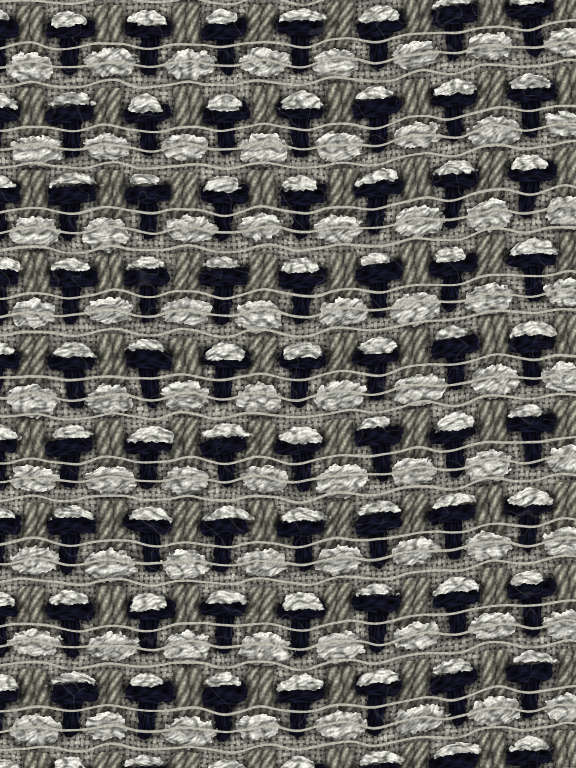
A Shadertoy shader for this texture:

```glsl
// Boucle tweed: rows of navy T-shaped floats, pale curly slubs and plied grey yarn
// over an open gauze ground. Each yarn has its own offset lattice with random jitter;
// yarns are stacked back to front with soft contact shadows and gradient-noise fibres.

const vec2 REPEATS = vec2(7.53, 9.25);   // repeats across and down
const float ROW = 1.085;                 // row pitch, in column pitches
const vec3 NAVY = vec3(0.065, 0.065, 0.115);
const vec3 GREY = vec3(0.60, 0.59, 0.53);
const vec3 PALE = vec3(0.90, 0.90, 0.86);
const vec3 GAUZE = vec3(0.69, 0.68, 0.63);
const vec3 SHADE = vec3(0.25, 0.24, 0.23);

vec2 hash2(vec2 p) {
    vec3 q = fract(vec3(p.xyx) * vec3(0.1031, 0.1030, 0.0973));
    q += dot(q, q.yzx + 33.33);
    return fract((q.xx + q.yz) * q.zy);
}

float corner(vec2 i, vec2 f) {
    float a = 6.2832 * hash2(i).x;
    return dot(vec2(cos(a), sin(a)), f);
}

float noise(vec2 p) {
    vec2 i = floor(p), f = p - i, u = f * f * f * (f * (f * 6.0 - 15.0) + 10.0);
    vec2 e = vec2(0.0, 1.0);
    return mix(mix(corner(i, f), corner(i + e.yx, f - e.yx), u.x),
               mix(corner(i + e, f - e), corner(i + e.yy, f - e.yy), u.x), u.y);
}

vec2 rotate(vec2 p, float a) {
    float c = cos(a), s = sin(a);
    return vec2(c * p.x - s * p.y, s * p.x + c * p.y);
}

// Position inside the nearest lattice cell, jittered; rnd is unique to that cell
vec2 cellAt(vec2 g, vec2 offset, float jitter, out vec2 rnd) {
    vec2 pitch = vec2(1.0, ROW), s = (g - offset) / pitch;
    vec2 id = floor(s + 0.5);
    rnd = hash2(id + 17.0 + offset * 40.0);
    return (s - id) * pitch - jitter * (rnd - 0.5);
}

float ellipse(vec2 p, vec2 r) {
    return (length(p / r) - 1.0) * min(r.x, r.y);
}

float roundBox(vec2 p, vec2 r, float k) {
    vec2 q = abs(p) - r + k;
    return length(max(q, 0.0)) + min(max(q.x, q.y), 0.0) - k;
}

// Lays a yarn with edge distance d over the cloth, darkening what lies around it
vec3 lay(vec3 under, vec3 yarn, float d, float shadow, float px) {
    under *= 1.0 - shadow * (1.0 - smoothstep(0.0, 0.09, d));
    return mix(under, yarn, 1.0 - smoothstep(-px, px, d));
}

vec3 gauze(vec2 g) {
    vec2 t = g * 13.0 + 0.9 * vec2(noise(g * 2.3), noise(g * 2.1 + 9.0));
    vec2 thread = 1.0 - smoothstep(0.17, 0.45, abs(fract(t) - 0.5));
    float over = mod(floor(t.x) + floor(t.y), 2.0);
    float lit = max(thread.x * (0.68 + 0.32 * over), thread.y * (1.0 - 0.32 * over));
    return mix(SHADE, GAUZE, lit) * (1.0 + 0.35 * noise(g * 5.0));
}

vec3 navyYarn(vec2 p, vec2 grain) {
    return NAVY * (1.0 + 1.3 * noise(p * grain));
}

// Two plies side by side, each with slanting strands
vec3 pliedYarn(vec2 p, float phase) {
    float ply = fract(p.x / 0.19) - 0.5;
    float strand = 0.5 + 0.5 * cos(6.2832 * (p.y * 5.5 + ply * 1.7 + phase));
    float round_ = 1.0 - 1.8 * ply * ply;
    return GREY * (0.60 + 0.55 * strand) * round_ * (1.0 + 0.3 * noise(p * 28.0));
}

// Glossy curls: lumps parted by dark creases, combed with filaments
vec3 curlyYarn(vec2 p, vec2 g, float angle) {
    vec2 q = rotate(p, angle) + 0.06 * noise(g * 6.0);
    float lump = smoothstep(0.0, 0.22, abs(noise(g * vec2(4.5, 6.5) + angle)));
    float filament = noise(q * vec2(7.0, 27.0) + g * 3.0);
    return PALE * clamp(0.61 + 0.33 * lump + 0.45 * filament - 0.6 * p.y, 0.3, 1.08);
}

void mainImage(out vec4 fragColor, in vec2 fragCoord) {
    vec2 uv = fragCoord / iResolution.xy;
    float px = 0.7 * REPEATS.x / iResolution.x;
    vec2 g = vec2(uv.x, 1.0 - uv.y) * REPEATS * vec2(1.0, ROW) + vec2(0.06, -0.37);
    g.y += 0.28 * smoothstep(0.5, 1.0, uv.x);              // cloth pulled up at right
    g += 0.05 * vec2(noise(g * 0.7), noise(g * 0.7 + 5.0));
    float frayed = 0.035 * noise(g * 9.0) + 0.018 * noise(g * 24.0);
    vec2 rnd, p;
    vec3 col = gauze(g);

    // Navy stem, tapering downward
    p = rotate(cellAt(g, vec2(0.0, 0.30), 0.06, rnd), 0.25 * (rnd.x - 0.5));
    float stem = roundBox(p, vec2(0.115 - 0.07 * p.y, 0.30), 0.09) + frayed;
    col = lay(col, navyYarn(p, vec2(30.0, 8.0)), stem, 0.45, px);

    // Plied grey yarn between the bars
    p = cellAt(g, vec2(0.5, 0.0), 0.06, rnd);
    p.x += 0.03 * sin(p.y * 6.0 + rnd.x * 6.0);
    col = lay(col, pliedYarn(p, rnd.y), roundBox(p, vec2(0.19, 0.32), 0.1) + 0.5 * frayed, 0.4, px);

    // Large pale slub below it
    p = cellAt(g, vec2(0.5, 0.48), 0.10, rnd);
    float slub = ellipse(p, vec2(0.32, 0.19) + 0.05 * (rnd - 0.5)) + 1.6 * frayed;
    col = lay(col, curlyYarn(p, g, 0.6 * rnd.x + 0.1), slub, 0.5, px);

    // Navy crossbar
    p = rotate(cellAt(g, vec2(0.0), 0.06, rnd), 0.3 * (rnd.y - 0.4));
    float bar = roundBox(p, vec2(0.31, 0.105 + 0.03 * rnd.x), 0.09) + frayed;
    col = lay(col, navyYarn(p, vec2(8.0, 30.0)), bar, 0.5, px);

    // Fine binding threads running across each row
    for (int i = 0; i < 3; i++) {
        float y = 0.22 + 0.25 * float(i);
        p = cellAt(g, vec2(0.0, y), 0.0, rnd);
        float wave = 0.035 * cos(6.2832 * g.x) + 0.05 * noise(g * 2.5 + y * 9.0);
        col = lay(col, GAUZE * 1.05, abs(p.y - wave) - 0.016, 0.25, px);
    }

    // Small pale curl over the top of the bar
    p = cellAt(g, vec2(0.0, -0.16), 0.09, rnd);
    p.y -= 0.8 * p.x * p.x;
    float cap = ellipse(p, vec2(0.21 + 0.1 * rnd.x, 0.065 + 0.05 * rnd.y)) + frayed;
    col = lay(col, curlyYarn(p, g, 0.5 * rnd.y - 0.2), cap, 0.4, px);

    // Stray hairs and fibre grain
    float hair = 1.0 - smoothstep(0.0, 0.03, abs(noise(g * 1.9 + 0.3 * noise(g * 5.0))));
    col = mix(col, GAUZE, 0.16 * hair);
    col *= 1.0 + 0.22 * noise(g * 31.0);
    fragColor = vec4(clamp(col, 0.0, 1.0), 1.0);
}
```
